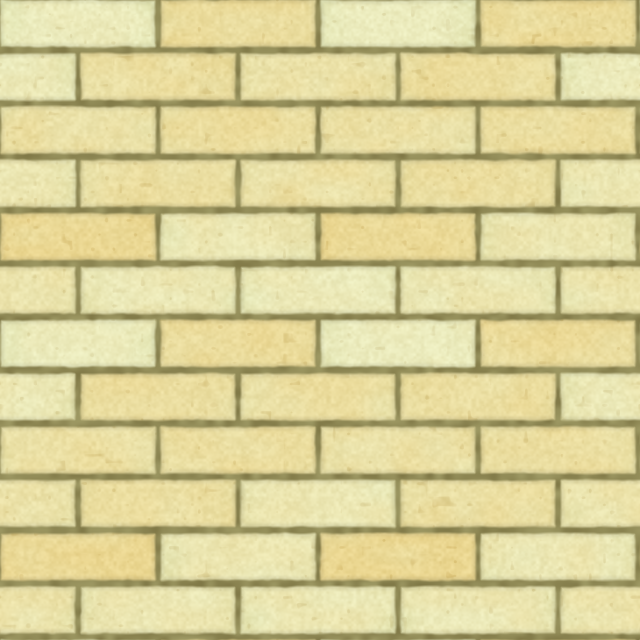
This texture is drawn by a WebGL 1 fragment shader. Its source:

```glsl
precision highp float;
// Running-bond wall of pale yellow bricks with soft olive mortar joints.
uniform vec2 u_resolution;

const vec2 GRID = vec2(4.0, 12.0);               // bricks across, courses down
const vec2 JOINT_HALF = vec2(0.0033, 0.0043);    // half widths of the joints
const vec2 JOINT_SHIFT = vec2(0.012, 0.06);      // joint offset, in bricks
const vec3 PALE = vec3(0.925, 0.925, 0.745);
const vec3 WARM = vec3(0.920, 0.840, 0.565);
const vec3 GREENISH = vec3(0.840, 0.865, 0.650);
const vec3 MORTAR_DARK = vec3(0.500, 0.470, 0.275);
const vec3 MORTAR_LIGHT = vec3(0.620, 0.600, 0.390);

float hash(vec2 p) {
  vec3 q = fract(vec3(p.xyx) * 0.1031);
  q += dot(q, q.yzx + 33.33);
  return fract((q.x + q.y) * q.z);
}

// Value noise that wraps at the canvas edge.
float noise(vec2 uv, vec2 cells) {
  vec2 p = uv * cells;
  vec2 i = floor(p);
  vec2 f = fract(p);
  f = f * f * (3.0 - 2.0 * f);
  vec2 a = mod(i, cells);
  vec2 b = mod(i + 1.0, cells);
  return mix(mix(hash(a), hash(vec2(b.x, a.y)), f.x),
             mix(hash(vec2(a.x, b.y)), hash(b), f.x), f.y);
}

float roundedBox(vec2 p, vec2 halfSize, float radius) {
  vec2 d = abs(p) - halfSize + radius;
  return length(max(d, 0.0)) + min(max(d.x, d.y), 0.0) - radius;
}

// Warmth cycles over six courses; every other staggered brick varies freely.
float brickWarmth(vec2 cell) {
  float staggered = mod(cell.y, 2.0);
  float oddColumn = mod(cell.x, 2.0);
  float pair = mod(floor(cell.y / 2.0), 3.0);
  vec3 pick = vec3(equal(vec3(pair), vec3(0.0, 1.0, 2.0)));
  float straight = dot(pick, mix(vec3(0.0, 0.55, 0.92), vec3(0.78, 0.68, 0.28), oddColumn));
  float offset = mix(0.1 + 0.6 * hash(cell + 7.0),
                     dot(pick, vec3(0.68, 0.62, 0.25)), oddColumn);
  return mix(straight, offset, staggered);
}

vec3 brickColor(vec2 uv, vec2 local, float warmth) {
  float patches = noise(uv, vec2(22.0, 30.0));
  float grain = noise(uv, vec2(150.0)) + 0.6 * noise(uv, vec2(256.0)) - 0.8;
  vec3 color = mix(PALE, WARM, clamp(warmth + 0.35 * (patches - 0.5), 0.0, 1.0));
  // Cool stains gather toward the ends of the paler bricks.
  float stain = smoothstep(0.25, 0.5, abs(local.x)) * (1.0 - warmth);
  color = mix(color, GREENISH, 0.5 * stain * noise(uv + 0.37, vec2(30.0)));
  color += grain * vec3(0.040, 0.048, 0.065);
  // Sparse tan flecks.
  float fleck = smoothstep(0.84, 0.98, noise(uv, vec2(90.0)));
  return color - fleck * vec3(0.045, 0.060, 0.075);
}

void main() {
  vec2 uv = gl_FragCoord.xy / u_resolution;
  float pixel = 1.0 / min(u_resolution.x, u_resolution.y);

  // Courses are counted from the top; alternate ones shift by half a brick.
  vec2 p = vec2(uv.x, 1.0 - uv.y) * GRID + JOINT_SHIFT;
  p.x += 0.5 * mod(floor(p.y), 2.0);
  vec2 cell = mod(floor(p), GRID);
  vec2 local = fract(p) - 0.5;

  // Slightly worn outline around each brick.
  float wear = (noise(uv, vec2(36.0)) - 0.5) * 0.0022
             + (noise(uv, vec2(110.0)) - 0.5) * 0.0012;
  float edge = roundedBox(local / GRID, 0.5 / GRID - JOINT_HALF, 0.003) + wear;

  vec3 brick = brickColor(uv, local, brickWarmth(cell));
  brick *= 1.0 - 0.07 * smoothstep(-0.010, -0.002, edge);
  vec3 mortar = mix(MORTAR_DARK, MORTAR_LIGHT, noise(uv, vec2(70.0)));
  float joint = smoothstep(-0.0030 - pixel * 0.5, 0.0012 + pixel * 0.5, edge);

  gl_FragColor = vec4(mix(brick, mortar, joint), 1.0);
}
```
